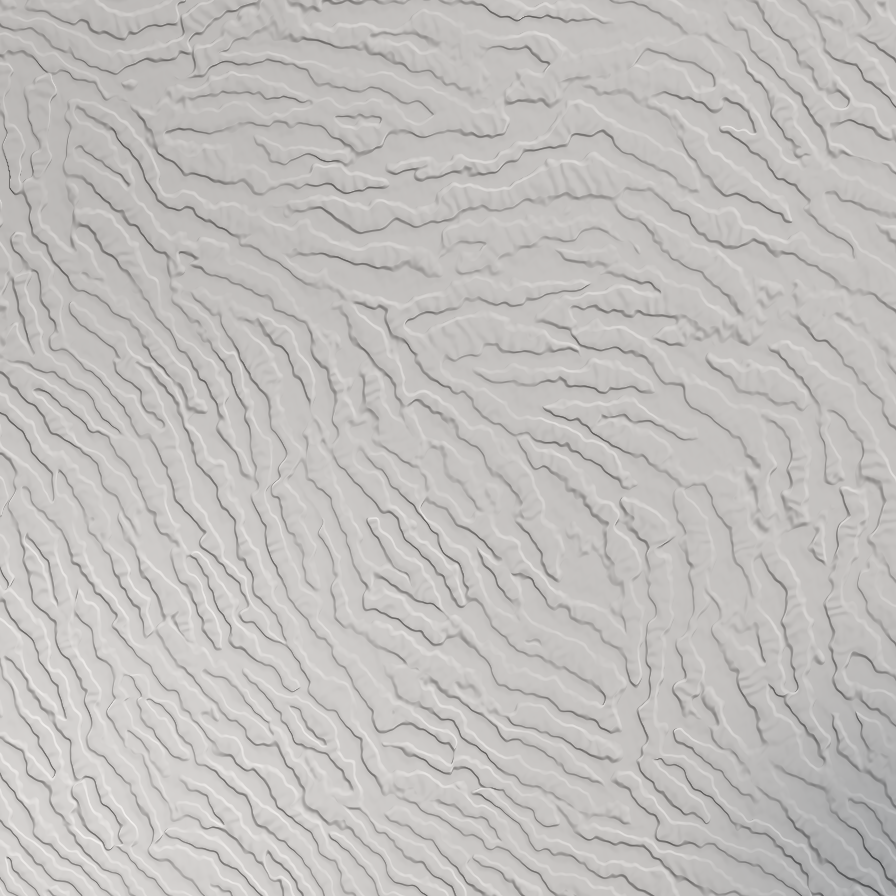
Give the GLSL for this texture, as a three.js fragment shader.

```glsl
varying vec2 vUv;

const float TAU = 6.2831853;
const float CELL = 0.108;           // spacing of the brush dabs
const float FINE_STROKE = 0.027;    // ridge spacing, lower left
const float BROAD_STROKE = 0.046;   // ridge spacing, upper right
const float RIPPLE_SPACING = 0.016; // fine drag marks across a ridge
const float RIPPLE_HEIGHT = 0.13;
const float BEND = 1.8;             // curvature of a dab
const float SPLAY = 0.55;           // random turn of a dab, radians
const float WOBBLE = 0.0075;        // raggedness of ridge edges
const float BREAKUP = 0.62;         // how far ridges swell and break
const float CRUMBLE = 0.22;
const float SKEW = 0.38;            // steepens the shaded flank
const float RELIEF = 0.0019;
const float SAMPLE_STEP = 0.0012;
const float LIT_GAIN = 0.21;
const float SHADE_GAIN = 0.62;
const vec2 SWIRL_HUB = vec2(0.60, 0.35);
const vec2 DIAGONAL = vec2(0.05, -0.85); // doubled-angle vector
const vec2 LIGHT = vec2(0.50, 0.86);
const vec3 PLASTER = vec3(0.768, 0.758, 0.750);
const vec3 COOL_SHADE = vec3(0.13, 0.115, 0.10);

vec4 hash4(vec2 p) {
  vec4 q = vec4(dot(p, vec2(127.1, 311.7)), dot(p, vec2(269.5, 183.3)),
                dot(p, vec2(419.2, 371.9)), dot(p, vec2(83.7, 227.3)));
  return fract(sin(q) * 43758.55);
}

// Layered sines, roughly -1 to 1
float waves(vec2 p) {
  float sum = 0.0;
  float amp = 0.55;
  for (int i = 0; i < 3; i++) {
    p = mat2(0.8, 0.6, -0.6, 0.8) * p * 1.9 + 1.3;
    sum += amp * sin(p.x + 1.5 * sin(p.y));
    amp *= 0.6;
  }
  return sum;
}

// Stroke angle: arcs around the hub, swept into a diagonal at left and below
float strokeAngle(vec2 p) {
  vec2 d = p - SWIRL_HUB;
  vec2 arc = vec2(d.y * d.y - d.x * d.x, -2.0 * d.x * d.y) / (dot(d, d) + 0.01);
  vec2 stray = sin(p.yx * 11.0 + 2.0 * sin(p * 9.0 + 1.0));
  float sweep = 0.2 + 1.5 * (1.0 - smoothstep(0.1, 0.5, p.x * p.y));
  vec2 doubled = arc + sweep * DIAGONAL + 0.5 * stray;
  return 0.5 * atan(doubled.y, doubled.x + 0.0001);
}

vec2 ragged(vec2 p) {
  return p + WOBBLE * vec2(waves(p * 30.0), waves(p * 30.0 + 7.0));
}

// Ridge profile with a flattened top and crumbling edges
float ridgeHeight(vec2 p, vec2 stripe, float ripple, float pressure) {
  vec2 wave = stripe / (length(stripe) + 0.17);
  float crest = wave.x * (1.0 - SKEW * wave.y);
  float crumbs = waves(p * 55.0 + 3.0);
  float level = crest + BREAKUP * waves(p * 18.0) + CRUMBLE * crumbs;
  float ridge = smoothstep(-0.25, 0.30, level);
  return pressure * ridge * (1.0 + ripple) + 0.14 * crest + 0.05 * crumbs;
}

// Surface slope; each vec3 holds the point and its right and upper neighbours
vec2 plasterSlope(vec2 p) {
  vec2 pRight = p + vec2(SAMPLE_STEP, 0.0);
  vec2 pUp = p + vec2(0.0, SAMPLE_STEP);
  vec2 q = ragged(p);
  vec2 qRight = ragged(pRight);
  vec2 qUp = ragged(pUp);
  vec2 base = floor(q / CELL);
  vec3 cosSum = vec3(0.0);
  vec3 sinSum = vec3(0.0);
  vec3 ripple = vec3(0.0);
  vec3 total = vec3(0.1);
  float drag = 1.6 * waves(p * 18.0 + 4.0);
  for (int i = 0; i < 18; i++) {
    float n = float(i);
    vec2 cell = base + vec2(mod(n, 3.0), mod(floor(n / 3.0), 3.0)) - 1.0;
    vec4 rnd = hash4(cell + floor(n / 9.0) * 57.3);
    vec2 site = (cell + rnd.xy) * CELL;
    if (distance(q, site) < CELL) {
      float angle = strokeAngle(site) + SPLAY * (rnd.w - 0.5);
      vec2 along = vec2(cos(angle), sin(angle));
      vec3 dx = vec3(q.x, qRight.x, qUp.x) - site.x;
      vec3 dy = vec3(q.y, qRight.y, qUp.y) - site.y;
      vec3 a = dx * along.x + dy * along.y;
      vec3 c = dy * along.x - dx * along.y + BEND * a * a;
      vec3 w = max(vec3(0.0), 1.0 - (dx * dx + dy * dy + 1.6 * c * c) / (CELL * CELL));
      w *= w * w;
      float spacing = mix(FINE_STROKE, BROAD_STROKE,
                          smoothstep(0.2, 0.75, 0.5 * (site.x + site.y)));
      spacing *= 0.75 + 0.5 * fract(rnd.w * 7.0);
      vec3 phase = TAU * (c / spacing + rnd.z);
      cosSum += w * cos(phase);
      sinSum += w * sin(phase);
      ripple += w * sin(TAU * (a / RIPPLE_SPACING + rnd.w) + 60.0 * c + drag);
      total += w;
    }
  }
  ripple *= RIPPLE_HEIGHT / total;
  float pressure = 0.45 + 0.65 * smoothstep(-0.5, 0.5, waves(p * 11.0 + 5.0));
  float h = ridgeHeight(p, vec2(cosSum.x, sinSum.x), ripple.x, pressure);
  float hRight = ridgeHeight(pRight, vec2(cosSum.y, sinSum.y), ripple.y, pressure);
  float hUp = ridgeHeight(pUp, vec2(cosSum.z, sinSum.z), ripple.z, pressure);
  return vec2(hRight - h, hUp - h) / SAMPLE_STEP;
}

void main() {
  // Faces falling away from the light shade harder than lit faces brighten
  float facing = -dot(plasterSlope(vUv), LIGHT) * RELIEF;
  facing /= 1.0 + abs(facing);
  float shade = facing * (facing > 0.0 ? LIT_GAIN : SHADE_GAIN);

  // Broad room light: bright lower left, dim upper left and lower right
  float glow = 0.062 * (1.0 - smoothstep(0.0, 0.70, distance(vUv, vec2(0.1))));
  float dim = 0.035 * (1.0 - smoothstep(0.0, 0.65, distance(vUv, vec2(0.0, 0.9))));
  float corner = 1.0 - smoothstep(0.0, 0.36, distance(vUv, vec2(1.04, 0.02)));
  vec3 color = PLASTER + glow - dim + shade - COOL_SHADE * corner;
  gl_FragColor = vec4(clamp(color, 0.0, 1.0), 1.0);
}
```
